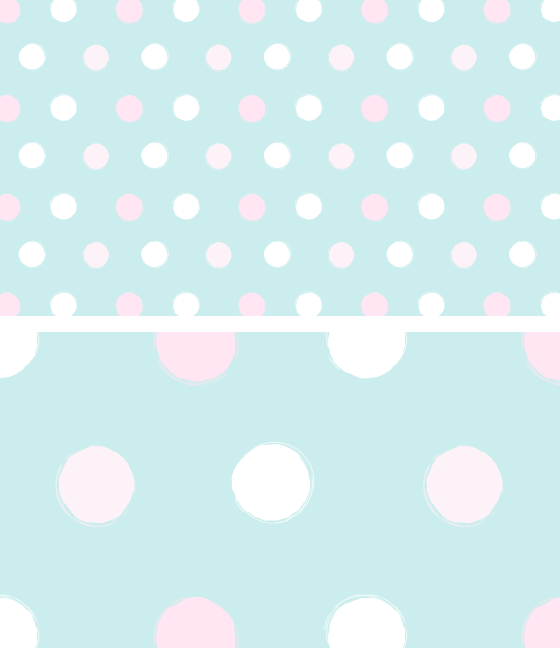
Top: the whole. Bottom: its middle third, enlarged.
Give the GLSL for this pattern, as a Shadertoy shader.

```glsl
float hash(vec2 p) {
    return fract(sin(dot(p, vec2(127.1, 311.7))) * 43758.5453);
}

float noise(vec2 p) {
    vec2 i = floor(p), f = fract(p);
    f = f * f * (3.0 - 2.0 * f);
    return mix(mix(hash(i), hash(i + vec2(1, 0)), f.x),
               mix(hash(i + vec2(0, 1)), hash(i + vec2(1, 1)), f.x), f.y);
}

float fill(float dist) {
    float pixel = 1.0 / iResolution.y;
    return 1.0 - smoothstep(-0.6 * pixel, 0.6 * pixel, dist);
}

// Coverage of a brushed dot, with thin bristle arcs on its dragged side
float brushedDot(vec2 p, vec2 center, float radius, float drag, float seed) {
    vec2 period = vec2(0.388, 0.3125);
    vec2 d = p - center;
    d -= period * round(d / period);
    if (length(d) > 0.06) return 0.0;

    // Uneven rim, the same in every repeat
    vec2 dir = d / max(length(d), 1e-5);
    float wobble = 0.0026 * (noise(dir * 2.0 + seed) - 0.5)
                 + 0.0016 * (noise(dir * 7.0 + seed) - 0.5);
    float cover = fill(length(d) - radius - wobble);

    // Broken arcs, each shifted a little further out
    for (int i = 0; i < 3; i++) {
        float k = float(i);
        float angle = drag + (k - 1.0) * 0.9;
        vec2 shift = (0.0022 + 0.0009 * k) * vec2(cos(angle), sin(angle));
        float arc = abs(length(d - shift) - radius - 0.0006) - 0.0006;
        float gaps = smoothstep(0.25, 0.55, noise(dir * 3.5 + seed + 7.0 * k));
        cover = max(cover, 0.65 * gaps * fill(arc));
    }
    return cover;
}

void mainImage(out vec4 fragColor, in vec2 fragCoord) {
    vec2 p = fragCoord / iResolution.y;
    vec3 color = vec3(0.80, 0.93, 0.93);

    // Row of pink and white dots
    color = mix(color, vec3(1.0, 0.90, 0.95), brushedDot(p, vec2(0.0218, 0.657), 0.0421, 4.2, 3.0));
    color = mix(color, vec3(1.0), brushedDot(p, vec2(0.2014, 0.6586), 0.0405, 1.9, 17.0));

    // Row of white and pale pink dots
    color = mix(color, vec3(1.0), brushedDot(p, vec2(0.1007, 0.8206), 0.0405, -0.65, 31.0));
    color = mix(color, vec3(0.995, 0.95, 0.975), brushedDot(p, vec2(0.3044, 0.8183), 0.0397, 3.9, 47.0));

    fragColor = vec4(color, 1.0);
}
```
